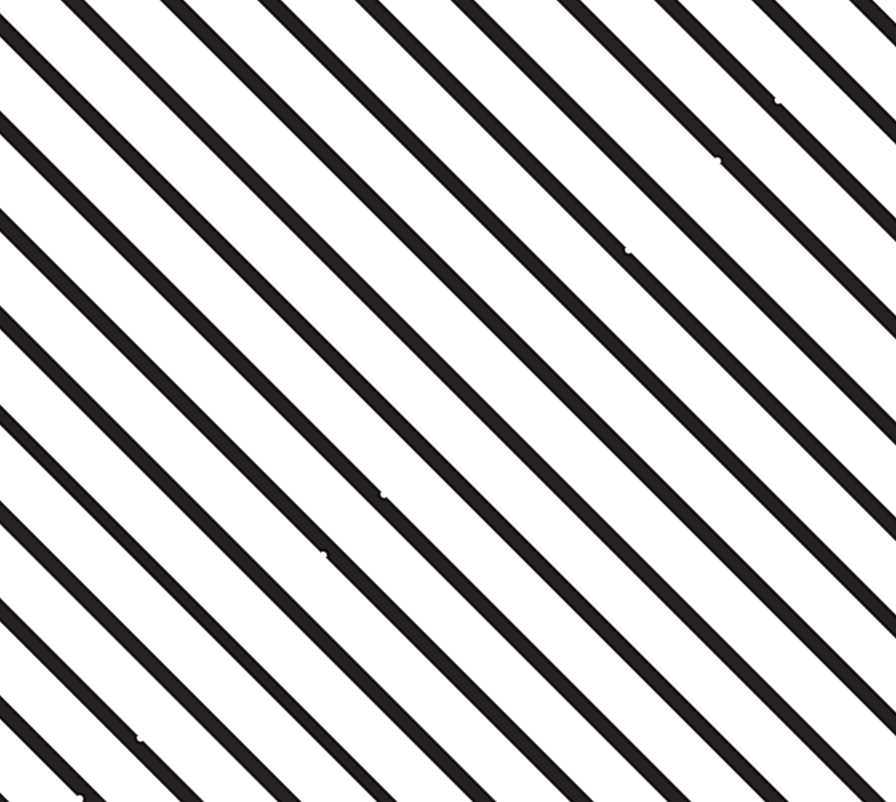
Reproduce this pattern procedurally as a Shadertoy shader.

```glsl
const vec3 PAPER = vec3(1.0);
const vec3 INK = vec3(0.15, 0.13, 0.14);
const vec3 RIM_INK = vec3(0.06, 0.04, 0.05);

// Lengths are in canvas heights
const float PITCH = 0.1215;        // horizontal spacing of the stripes
const float ANCHOR = 0.5764;       // where stripe 0 meets the top edge
const float SLIP = 0.0109;         // extra gap after stripe 0
const float DRIFT = 0.0022;        // sideways shift of stripes -3 to -1
const float HALF_WIDTH = 0.0104;
const float THIN_STRIPE = -9.0;
const float THIN_SCALE = 0.86;
const float RIM_DEPTH = 0.0036;
const float EDGE_SOFTNESS = 0.0016;
const float SEAM = 1.0953;         // diagonal along which the nicks lie
const float NICK_RADIUS = 0.0047;
const float NICK_OFFSET = 0.0110;
const float NICK_CYCLE = 5.0;
const float UNNICKED_STRIPE = -2.0;

// +1 nicks the upper edge, -1 the lower edge, 0 leaves the stripe whole
float nickSide(float stripe) {
    float phase = mod(stripe + (stripe > 0.5 ? 2.0 : 0.0) + 0.5, NICK_CYCLE);
    if (phase > 4.0) return 1.0;
    return phase > 3.0 && stripe != UNNICKED_STRIPE ? -1.0 : 0.0;
}

// Distance inside the ink, negative on the paper
float stripeDepth(vec2 p) {
    float across = p.x + p.y - 1.0 - ANCHOR;
    if (across > 0.5 * PITCH) across -= SLIP;
    float stripe = floor(across / PITCH + 0.5);

    float drift = abs(stripe + 2.0) < 1.5 ? DRIFT : 0.0;
    float offset = (across - stripe * PITCH - drift) * inversesqrt(2.0);
    float halfWidth = HALF_WIDTH * (stripe == THIN_STRIPE ? THIN_SCALE : 1.0);
    float depth = halfWidth - abs(offset);

    // Small bites where the stripes cross the seam
    float side = nickSide(stripe);
    if (side != 0.0) {
        float along = (p.x + 1.0 - p.y - SEAM) * inversesqrt(2.0);
        float nick = length(vec2(along, offset - side * NICK_OFFSET)) - NICK_RADIUS;
        depth = min(depth, nick);
    }
    return depth;
}

void mainImage(out vec4 fragColor, in vec2 fragCoord) {
    vec2 p = fragCoord / iResolution.y;
    float depth = stripeDepth(p);
    float soft = max(EDGE_SOFTNESS, 0.7 / iResolution.y);

    // Ink is darker just inside its edges
    vec3 ink = mix(RIM_INK, INK, smoothstep(RIM_DEPTH - 0.5 * soft, RIM_DEPTH + 0.5 * soft, depth));
    float coverage = smoothstep(-soft, soft, depth);
    fragColor = vec4(mix(PAPER, ink, coverage), 1.0);
}
```
